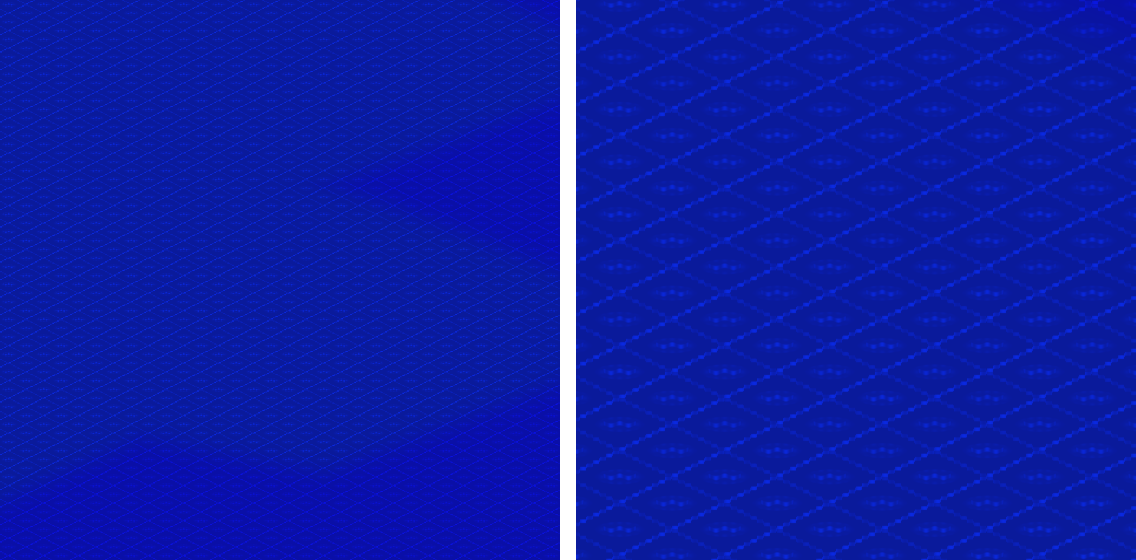
Left, the full canvas; right, a detail of the centre.
Write a three.js fragment shader that draws this pattern.

```glsl
// Fine blue lattice of 16 by 32 staggered rhombi, whose rising and falling
// lines climb in tiny beaded steps, with a short broken dash in each cell.
// Soft wedges shift the ground towards violet at the right and the bottom.
varying vec2 vUv;

const vec2 REPEATS = vec2(16.0, 32.0);
const float STEPS = 16.0;  // stair steps across one repeat

const vec3 BLUE_GROUND = vec3(0.04, 0.10, 0.607);
const vec3 BLUE_LINE = vec3(0.04, 0.17, 0.93);
const vec3 VIOLET_GROUND = vec3(0.04, 0.06, 0.655);
const vec3 VIOLET_LINE = vec3(0.04, 0.07, 0.95);

float hash(vec2 p) {
  return fract(sin(dot(p, vec2(127.1, 311.7))) * 43758.5);
}

// Coverage of a stroke at a given distance from its centre
float stroke(float distance, float halfWidth, float softness) {
  return 1.0 - smoothstep(halfWidth - softness, halfWidth + softness, distance);
}

// Distance to the nearest whole number
float toInteger(float x) {
  return abs(fract(x + 0.5) - 0.5);
}

// Beads along a stroke, from 0 between them to 1 on them
float beads(float t) {
  return 0.5 + 0.5 * cos(6.28318 * t);
}

// Staircase with unit steps and softened risers
float stair(float x) {
  return floor(x) + smoothstep(0.8, 1.0, fract(x));
}

// One family of stepped lines, a single step thick
float steppedLine(float height, float climb) {
  float offset = toInteger((height - climb) / STEPS) * STEPS;
  return stroke(offset, 0.55, 0.25);
}

// Violet share of the ground: a wedge, a corner and a sloping lower band
float violetArea(vec2 p) {
  float wedge = 0.38 * (p.x - 0.60) - abs(p.y - 0.67);
  float corner = 0.5 * (p.x - 0.90) + p.y - 1.0;
  float hump = 0.215 - 0.45 * max(0.25 - p.x, 0.0) - 0.18 * max(p.x - 0.25, 0.0);
  float slope = 0.155 + 0.38 * (p.x - 0.58);
  float band = max(hump, slope) - p.y;
  return smoothstep(-0.035, 0.035, max(max(wedge, corner), band));
}

// Broken horizontal dash around the cell centre, dots slightly staggered
float dash(vec2 p) {
  float stagger = 0.0007 * cos(6.28318 * p.x / 0.0104);
  float body = stroke(abs(p.y - stagger), 0.0013, 0.0007);
  body *= stroke(abs(p.x), 0.0095, 0.0008);
  return body * mix(0.25, 1.0, beads(p.x / 0.0052));
}

// Grainy lighter patch around the cell centre
float patchGrain(vec2 p) {
  float shape = 1.0 - smoothstep(0.8, 1.0, length(p / vec2(0.0155, 0.005)));
  return shape * mix(0.06, 0.20, beads(p.x / 0.0052) * beads(p.y / 0.0039));
}

void main() {
  // Lattice axes: x is constant on falling lines, y on rising lines
  vec2 grid = vUv * REPEATS;
  vec2 lattice = vec2(grid.x + grid.y - 0.5, grid.y - grid.x);
  vec2 cell = floor(lattice);
  vec2 inCell = fract(lattice) - 0.5;
  vec2 local = 0.5 * vec2(inCell.x - inCell.y, inCell.x + inCell.y) / REPEATS;
  float violet = violetArea(vUv);

  // Stepped strokes in both directions, every other step brighter
  float climb = stair(grid.x * STEPS);
  float height = grid.y * STEPS;
  float bead = beads(grid.x * STEPS * 0.5 - 0.25);
  float rising = steppedLine(height, climb + 0.5) * mix(0.35, 1.0, bead);
  float falling = steppedLine(height, STEPS * 0.5 - 0.5 - climb) * mix(0.4, 1.0, bead);
  float ink = rising * mix(0.85, 0.80, violet);
  ink = max(ink, falling * mix(0.40, 0.60, violet));

  // Cell centre, varying slightly from cell to cell
  float wear = 0.9 + 0.2 * hash(cell);
  ink = max(ink, dash(local) * wear * mix(0.70, 0.55, violet));
  ink = max(ink, patchGrain(local) * wear);

  vec3 ground = mix(BLUE_GROUND, VIOLET_GROUND, violet);
  vec3 line = mix(BLUE_LINE, VIOLET_LINE, violet);
  gl_FragColor = vec4(mix(ground, line, ink), 1.0);
}
```
